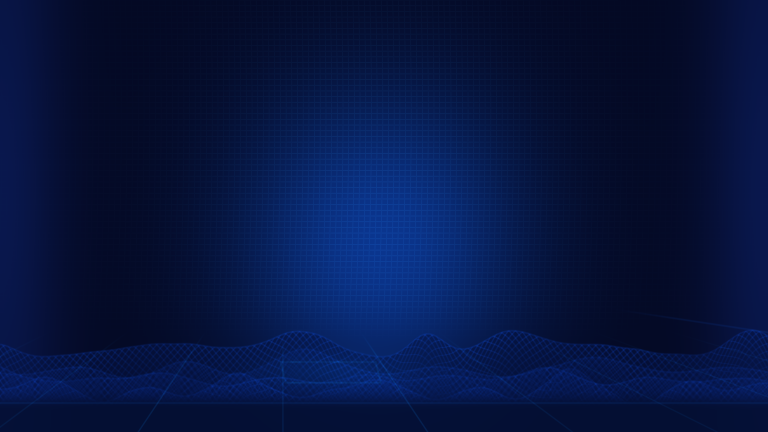
Give the GLSL for this background, as a WebGL 2 fragment shader.

```glsl
#version 300 es
precision highp float;
// A dark blue stage: a soft central glow under a fine grid, with faint side light.
// Along the bottom, layered wire-mesh hills (bumps and gradient noise) stand on
// a floor of thin perspective lines. Lengths are in canvas heights.
uniform vec2 u_resolution;
out vec4 outColor;

float hash(float n) {
    return fract(sin(n * 127.1) * 43758.5);
}

// One-dimensional gradient noise, about -0.5 to 0.5.
float gradientNoise(float x) {
    float i = floor(x), f = x - i;
    float a = (hash(i) * 2.0 - 1.0) * f;
    float b = (hash(i + 1.0) * 2.0 - 1.0) * (f - 1.0);
    return mix(a, b, f * f * f * (f * (f * 6.0 - 15.0) + 10.0));
}

float bell(float x, float width) {
    return exp(-x * x / (width * width));
}

// Smooth line at distance d, never thinner than about a pixel.
float stroke(float d, float width) {
    float w = max(width, 1.1 / u_resolution.y);
    return 1.0 - smoothstep(0.0, w, abs(d));
}

// Repeated smooth lines at the whole values of v.
float repeatLine(float v, float width) {
    float d = abs(fract(v + 0.5) - 0.5);
    return 1.0 - smoothstep(0.0, max(width, fwidth(v)), d);
}

// Skyline of the rear hills; each bump holds centre, height and width.
float skyline(float x) {
    vec3 bumps[7] = vec3[7](
        vec3(0.00, 0.030, 0.05), vec3(0.40, 0.032, 0.19), vec3(0.70, 0.058, 0.10),
        vec3(0.99, 0.054, 0.055), vec3(1.18, 0.056, 0.09), vec3(1.37, 0.030, 0.15),
        vec3(1.74, 0.064, 0.075));
    float h = 0.172;
    for (int i = 0; i < 7; i++) h += bumps[i].y * bell(x - bumps[i].x, bumps[i].z);
    return h + 0.006 * gradientNoise(x * 13.0);
}

void main() {
    vec2 uv = gl_FragCoord.xy / u_resolution;
    vec2 p = uv * vec2(16.0 / 9.0, 1.0);

    // Backdrop, central glow and side light
    vec2 g = p - vec2(0.880, 0.44);
    float glow = bell(g.x, 0.32) * bell(g.y, g.y > 0.0 ? 0.35 : 0.36);
    float side = bell(min(p.x, 16.0 / 9.0 - p.x), 0.14);
    vec3 col = vec3(0.015, 0.034, 0.138);
    col += vec3(0.026, 0.174, 0.420) * glow;
    col += vec3(0.020, 0.058, 0.165) * side * (0.65 + 0.35 * bell(uv.y - 0.55, 0.5));

    // Fine grid, gently bowed and fading away from the glow
    vec2 cell = vec2(p.x + 0.05 * g.y * g.y - 0.03 * g.y, p.y) * 76.0;
    float grid = max(0.8 * repeatLine(cell.x, 0.12), repeatLine(cell.y, 0.12));
    float gridFade = bell(g.x, 0.45) * bell(g.y - 0.14, 0.48) * smoothstep(0.2, 0.3, p.y);
    col += vec3(0.014, 0.047, 0.060) * grid * gridFade;

    // Mesh hills, from rear to front
    float floorEdge = 0.067;
    float aboveFloor = smoothstep(floorEdge - 0.01, floorEdge + 0.03, p.y);
    for (int i = 0; i < 4; i++) {
        float k = float(i);
        float h = skyline(p.x);
        if (i > 0) h = 0.172 - 0.024 * k + 0.11 * gradientNoise(p.x * (3.5 + k) + 17.3 * k);
        float depth = h - p.y;
        float inside = smoothstep(-0.004, 0.004, depth);
        col = mix(col, vec3(0.020, 0.076, 0.255), inside * (i == 0 ? 0.55 : 0.10));
        float bend = 0.35 * h;
        float mesh = repeatLine((p.x + depth * 0.9 + bend) * 62.0, 0.12)
                   + repeatLine((p.x - depth * 0.9 - bend) * 62.0, 0.12);
        float body = inside * exp(-max(depth, 0.0) * 12.0) * aboveFloor;
        float patchy = clamp(0.8 + 1.1 * gradientNoise(p.x * 4.0 + 9.0 * k), 0.25, 1.25);
        col += vec3(0.010, 0.065, 0.180) * (mesh - 0.25) * body * patchy * (i == 0 ? 0.75 : 0.32);
        float crest = stroke(depth, 0.004) * aboveFloor * patchy;
        col += vec3(0.008, 0.080, 0.230) * crest * (i == 0 ? 0.55 : 0.35);
        col += vec3(0.001, 0.010, 0.035) * body;
    }

    // Darker floor strip with its dim edge
    col = mix(col, vec3(0.014, 0.055, 0.185), 0.6 * (1.0 - smoothstep(0.050, 0.080, p.y)));
    col += vec3(0.005, 0.070, 0.130) * stroke(p.y - floorEdge, 0.004) * 0.55;

    // Floor lines meeting behind the hills
    float drop = max(0.5 - p.y, 0.05);
    float ray = (p.x - 0.655) / drop / 0.67;
    float rayFade = 1.0 - smoothstep(0.15, 0.24, p.y);
    rayFade *= 1.0 - 0.5 * smoothstep(0.8, 2.5, abs(ray));
    col += vec3(0.005, 0.110, 0.180) * repeatLine(ray, 0.008) * rayFade * 0.6;

    // Faint streak above the right-hand hills
    float streak = stroke(p.y - 0.282 + 0.15 * (p.x - 1.435), 0.004);
    col += vec3(0.005, 0.060, 0.140) * streak * smoothstep(1.40, 1.60, p.x) * 0.55;

    // Teal frame lying among the central hills, brighter in places
    vec2 q = abs(p - vec2(0.765 - (p.y - 0.14) * 0.25, 0.138)) - vec2(0.11, 0.024);
    float frame = stroke(max(q.x, q.y), 0.004) * (0.7 + gradientNoise(p.x * 30.0));
    float haze = bell(p.x - 0.77, 0.16) * bell(p.y - 0.138, 0.04);
    col += vec3(0.005, 0.130, 0.180) * frame * 0.5;
    col += vec3(0.002, 0.040, 0.075) * haze;

    outColor = vec4(col, 1.0);
}
```
